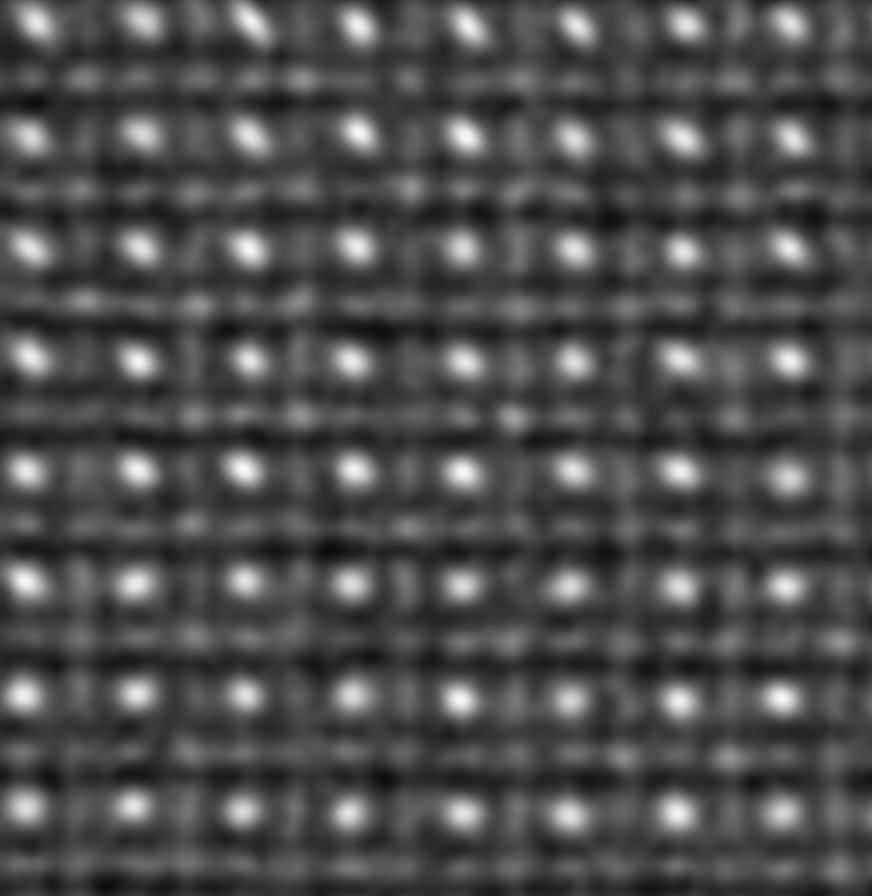
Give the GLSL for this pattern, as a Shadertoy shader.

```glsl
// Soft grey lattice of bright blurred spots with dim spots between them, under grainy haze
#define PITCH vec2(0.1243, 0.1253)    // lattice step, as a share of the canvas
#define FIRST_SPOT vec2(0.038, 0.0245) // first bright spot, from the upper left
#define SKEW vec2(0.0086, -0.0062)    // drift of columns and rows
#define BASE 0.213                    // background grey
#define BRIGHT 0.66                   // height of the main spots
#define JITTER 0.035                  // wander of each spot, in cells
#define GRAIN 0.19                    // strength of the haze
#define GRAIN_SCALE 4.3               // haze features per cell
#define UPPER_BAND 0.095              // dark band above the main spots
#define LOWER_BAND 0.045              // dark band below them

float hash(vec2 p) {
    vec3 q = fract(p.xyx * vec3(0.1031, 0.1030, 0.0973));
    q += dot(q, q.yzx + 33.33);
    return fract((q.x + q.y) * q.z);
}

float noise(vec2 p) {
    vec2 i = floor(p), f = fract(p);
    f = f * f * f * (f * (f * 6.0 - 15.0) + 10.0);
    return mix(mix(hash(i), hash(i + vec2(1, 0)), f.x),
               mix(hash(i + vec2(0, 1)), hash(i + vec2(1, 1)), f.x), f.y);
}

float gauss(vec2 d, vec2 sigma) {
    d /= sigma;
    return exp(-0.5 * dot(d, d));
}

// Dark horizontal band repeated once per row
float band(float y, float centre, float sigma) {
    float d = fract(y - centre + 0.5) - 0.5;
    return exp(-0.5 * d * d / (sigma * sigma));
}

// One site of the half-step lattice; its parity selects the kind of spot
float spot(vec2 p, vec2 site) {
    vec2 kind = mod(site, 2.0);
    vec2 seed = site + 40.0;
    float vary = hash(seed + 7.3);
    vec2 wander = vec2(hash(seed), hash(seed + 19.7)) - 0.5;
    vec2 d = p - 0.5 * site - JITTER * wander;

    if (kind.x + kind.y < 0.5) {
        // Main spot: slanted ellipse with a faint halo
        float slant = 0.32 - 0.045 * p.y + 0.25 * (vary - 0.5);
        vec2 q = vec2(d.x, d.y - slant * d.x);
        return BRIGHT * (0.94 + 0.12 * vary) * gauss(q, vec2(0.126, 0.108))
             + 0.035 * gauss(d, vec2(0.26, 0.22));
    }
    // Upright smear beside the main spot
    if (kind.y < 0.5) return mix(0.13, 0.22, vary) * gauss(d, vec2(0.095, 0.19));
    // Flat dim spot below the main spot
    if (kind.x < 0.5) return mix(0.15, 0.25, vary) * gauss(d, vec2(0.135, 0.075));
    // Rounder dim spot at the cell centre, of uneven strength
    return mix(0.16, 0.40, vary * vary) * gauss(d, vec2(0.13, 0.10));
}

void mainImage(out vec4 fragColor, in vec2 fragCoord) {
    // Lattice coordinates: x to the right, y downward, one unit per repeat
    vec2 uv = fragCoord / iResolution.xy;
    vec2 p = (vec2(uv.x, 1.0 - uv.y) - FIRST_SPOT) / PITCH;
    p += SKEW * p.yx;

    // Slow bending of the rows and columns
    p += 0.05 * (vec2(noise(p * 0.7 + 31.0), noise(p * 0.7 + 67.0)) - 0.5);

    float grey = BASE;
    grey -= UPPER_BAND * band(p.y, -0.29, 0.085);
    grey -= LOWER_BAND * band(p.y, 0.28, 0.08);

    // Sum the spots around this point
    vec2 nearest = round(2.0 * p);
    for (int j = -2; j <= 2; j++)
        for (int i = -2; i <= 2; i++)
            grey += spot(p, nearest + vec2(i, j));

    // Smooth haze from two turned layers of noise
    vec2 g = p * GRAIN_SCALE + 90.0;
    vec2 turned = mat2(0.8, 0.6, -0.6, 0.8) * g * 1.4 + 150.0;
    grey += GRAIN * (0.6 * noise(g) + 0.5 * noise(turned) - 0.55);

    fragColor = vec4(vec3(clamp(grey, 0.03, 0.96)), 1.0);
}
```
